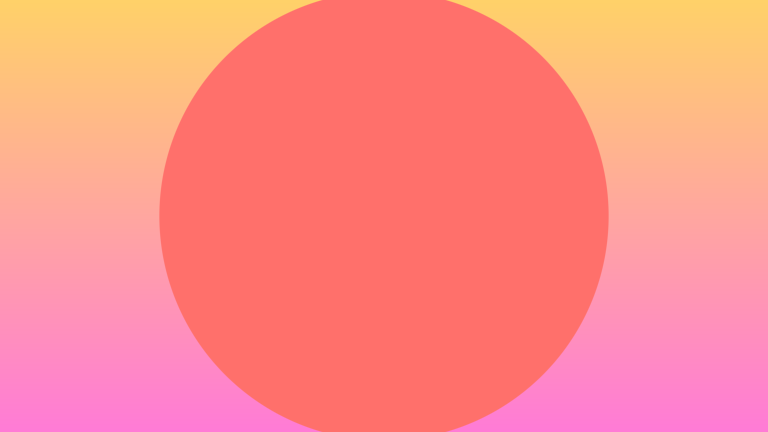
Reproduce this background procedurally as a Shadertoy shader.

```glsl
// A large flat coral disc centred on a vertical sunset gradient.
// The sky blends pink to gold by height; the disc is a circle distance
// function in units of canvas height, with an edge one pixel soft.

float discDistance(vec2 p, float radius) {
    return length(p) - radius;
}

void mainImage(out vec4 fragColor, in vec2 fragCoord) {
    vec2 uv = fragCoord / iResolution.xy;
    vec2 p = (fragCoord - 0.5 * iResolution.xy) / iResolution.y;
    float pixel = 1.0 / iResolution.y;

    // Sky: pink at the bottom, gold at the top
    vec3 pink = vec3(1.0, 0.482, 0.84);
    vec3 gold = vec3(1.0, 0.82, 0.41);
    vec3 color = mix(pink, gold, uv.y);

    // Disc: slightly taller than the canvas, so its top and bottom are cut
    vec3 coral = vec3(1.0, 0.44, 0.42);
    float edge = discDistance(p, 0.52);
    color = mix(color, coral, 1.0 - smoothstep(-0.75 * pixel, 0.75 * pixel, edge));

    fragColor = vec4(color, 1.0);
}
```
